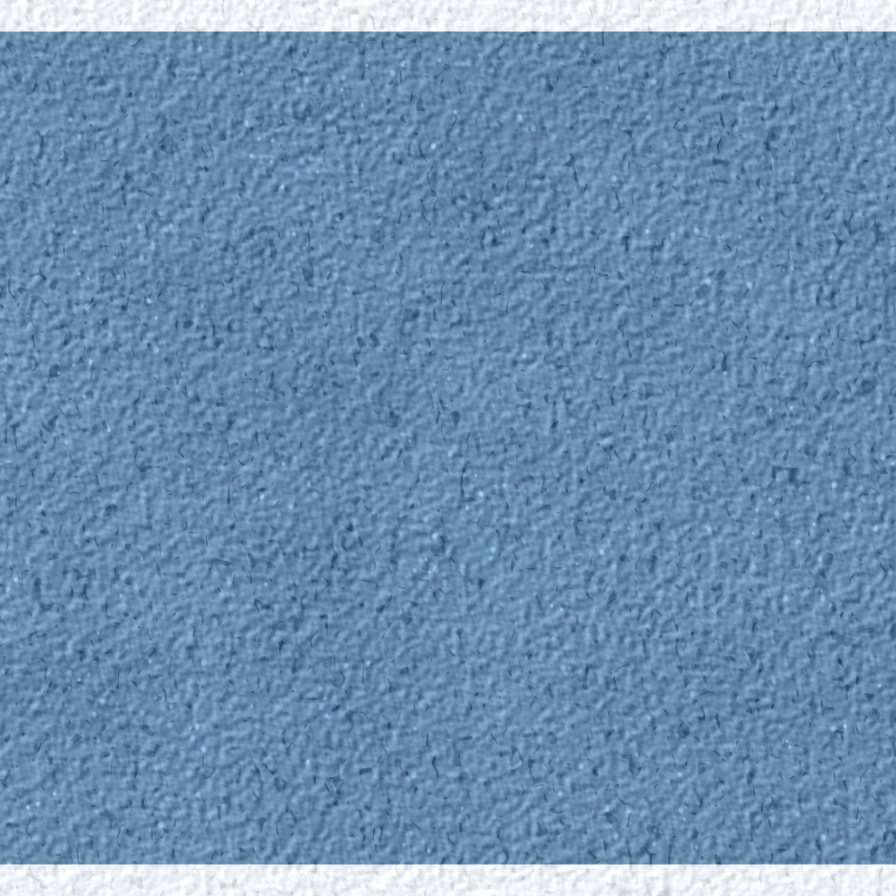
Reproduce this texture procedurally as a Shadertoy shader.

```glsl
// Rough blue plaster between two thin white plaster strips at top and bottom.
// Two octaves of value noise are embossed by a light from the upper left,
// then dark pits, sparse pale flecks and faint broad mottling are added.

#define BLUE vec3(0.402, 0.542, 0.673)
#define WHITE vec3(0.935, 0.950, 0.970)
#define FLECK_TINT vec3(0.12, 0.17, 0.18)
#define STRIP_HEIGHT 0.0352
#define EDGE_SOFTNESS 0.0012
#define GRAIN_FREQ 135.0
#define RELIEF 0.165
#define PIT_DEPTH 0.13
#define FLECK_FREQ 120.0
#define FLECK_SHARE 0.022
#define MOTTLE 0.035
#define WHITE_CONTRAST 0.65

float hash(vec2 p) {
    vec3 q = fract(vec3(p.xyx) * 0.1031);
    q += dot(q, q.yzx + 33.33);
    return fract((q.x + q.y) * q.z);
}

float noise(vec2 p) {
    vec2 cell = floor(p);
    vec2 f = fract(p);
    f = f * f * (3.0 - 2.0 * f);
    float low = mix(hash(cell), hash(cell + vec2(1.0, 0.0)), f.x);
    float high = mix(hash(cell + vec2(0.0, 1.0)), hash(cell + vec2(1.0, 1.0)), f.x);
    return mix(low, high, f.y);
}

// Height of the plaster, in grain units; the second octave is rotated.
float plasterHeight(vec2 p) {
    vec2 turned = mat2(0.8, 0.6, -0.6, 0.8) * p;
    return noise(p + 17.0) + 0.6 * noise(turned * 1.9 + 71.0);
}

// Slope towards the light: positive on lit faces, negative in shade.
float emboss(vec2 p) {
    vec2 toLight = vec2(-0.30, 0.27);
    return plasterHeight(p - toLight) - plasterHeight(p + toLight);
}

// Small dark hollows, slightly taller than wide and bent by noise.
float pits(vec2 p) {
    vec2 bend = vec2(noise(p * 0.7 + 5.0), noise(p * 0.7 + 43.0));
    float n = noise(p * vec2(1.25, 0.85) + bend * 1.5 + 203.0);
    return smoothstep(0.74, 0.93, n);
}

// Pale grains, at most one per cell, gathered in loose clusters.
float flecks(vec2 uv) {
    vec2 p = uv * FLECK_FREQ;
    vec2 home = floor(p);
    float cover = 0.0;
    for (int y = -1; y <= 1; y++) {
        for (int x = -1; x <= 1; x++) {
            vec2 cell = home + vec2(x, y);
            vec2 center = cell + vec2(hash(cell + 11.0), hash(cell + 57.0));
            float cluster = smoothstep(0.25, 0.85, noise(cell * 0.12 + 9.0));
            float present = step(hash(cell + 131.0), FLECK_SHARE * 2.0 * cluster);
            float radius = mix(0.28, 0.62, hash(cell + 173.0));
            float dist = length((p - center) * vec2(1.1, 0.9));
            float grain = 1.0 - smoothstep(radius * 0.3, radius, dist);
            cover = max(cover, present * grain);
        }
    }
    return cover;
}

void mainImage(out vec4 fragColor, in vec2 fragCoord) {
    vec2 uv = fragCoord / iResolution.xy;
    vec2 grainPos = uv * GRAIN_FREQ;

    // Shared relief
    float tone = RELIEF * emboss(grainPos) - PIT_DEPTH * pits(grainPos);
    float mottle = noise(uv * 9.0 + 3.0) + 0.7 * noise(uv * 23.0 + 29.0) - 0.85;

    // Blue field
    vec3 field = BLUE + tone + MOTTLE * mottle;
    field += FLECK_TINT * flecks(uv);

    // White strips
    vec3 strip = WHITE + tone * WHITE_CONTRAST;

    float edgeDistance = min(uv.y, 1.0 - uv.y) - STRIP_HEIGHT;
    float inField = smoothstep(-EDGE_SOFTNESS, EDGE_SOFTNESS, edgeDistance);
    fragColor = vec4(clamp(mix(strip, field, inField), 0.0, 1.0), 1.0);
}
```
